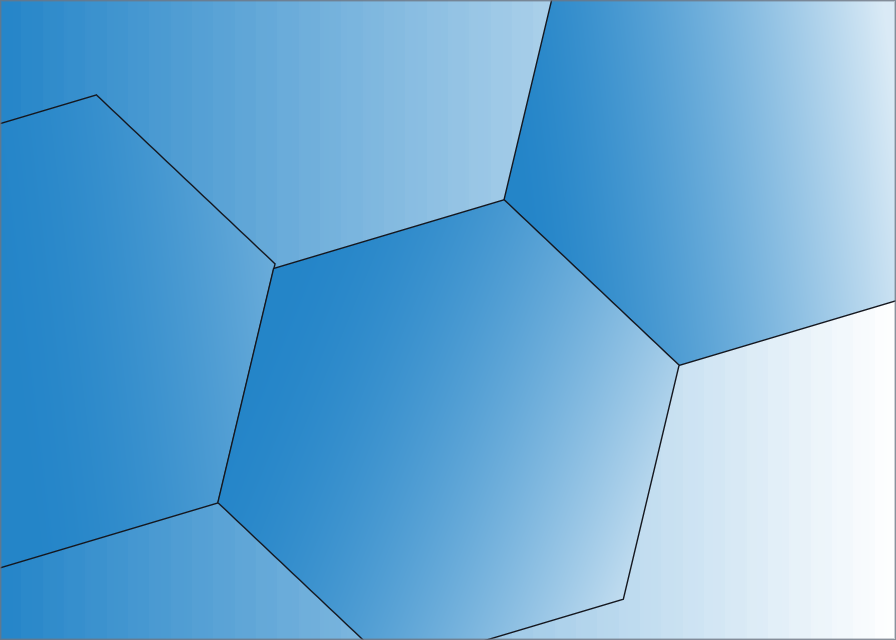
This background is drawn by a WebGL 2 fragment shader. Its source:

```glsl
#version 300 es
precision highp float;

uniform vec2 u_resolution;
out vec4 fragColor;

const vec3 BLUE = vec3(0.14, 0.52, 0.785);
const vec3 WHITE = vec3(1.0);
const vec3 INK = vec3(0.08, 0.09, 0.12);
const vec3 FRAME = vec3(0.43, 0.46, 0.51);
const float TILT = 0.8133;       // angle of the first hexagon edge normal
const float LINE_WIDTH = 0.0022;
const float BANDS = 42.0;

vec2 direction(float angle) {
    return vec2(cos(angle), sin(angle));
}

// Signed distance to the edges of a tilted regular hexagon
float hexagon(vec2 p, float radius) {
    const float STEP = 1.0471976;
    float d = 0.0;
    for (int i = 0; i < 3; i++) {
        d = max(d, abs(dot(p, direction(TILT + STEP * float(i)))));
    }
    return d - radius * 0.8660254;
}

// Blue to white along an axis: span holds the start and length
vec3 ramp(vec2 p, float angle, vec2 span, float power, float peak) {
    float t = clamp((dot(p, direction(angle)) - span.x) / span.y, 0.0, 1.0);
    return mix(BLUE, WHITE, peak * pow(t, power));
}

// Coverage of a thin line around distance zero
float stroke(float d, float width, float pixel) {
    return clamp((0.5 * (width + pixel) - abs(d)) / pixel, 0.0, 1.0)
         * min(width / pixel, 1.0);
}

// Fill and outline one hexagon over the colour below it
vec3 paintCell(vec3 below, vec3 fill, float d, float pixel) {
    vec3 color = mix(below, fill, clamp(0.5 - d / pixel, 0.0, 1.0));
    return mix(color, INK, stroke(d, LINE_WIDTH, pixel));
}

void main() {
    float pixel = 1.0 / u_resolution.y;
    vec2 p = gl_FragCoord.xy * pixel;
    vec2 size = u_resolution * pixel;

    // Backdrop with faint vertical bands
    float x = p.x / size.x;
    float banded = (floor(x * BANDS) + 0.5) / BANDS;
    vec3 color = mix(BLUE, WHITE, mix(x, banded, 0.7));

    // Left, upper right and central cells
    vec2 q = p - vec2(0.0617, 0.4781);
    vec3 fill = ramp(q, 0.12, vec2(-0.062, 0.43), 1.6, 0.31);
    color = paintCell(color, fill, hexagon(q, 0.384), pixel);

    q = p - vec2(1.1478, 0.7947);
    fill = ramp(q, 0.12, vec2(-0.345, 0.60), 1.4, 0.83);
    color = paintCell(color, fill, hexagon(q, 0.376), pixel);

    q = p - vec2(0.7007, 0.3221);
    fill = ramp(q, -0.39, vec2(-0.339, 0.693), 1.7, 0.72);
    color = paintCell(color, fill, hexagon(q, 0.376), pixel);

    // Thin frame along the canvas border
    vec2 inset = min(p, size - p);
    float border = min(inset.x, inset.y);
    float frame = clamp((LINE_WIDTH - border) / pixel + 0.5, 0.0, 1.0);
    color = mix(color, FRAME, 0.8 * frame);

    fragColor = vec4(color, 1.0);
}
```
